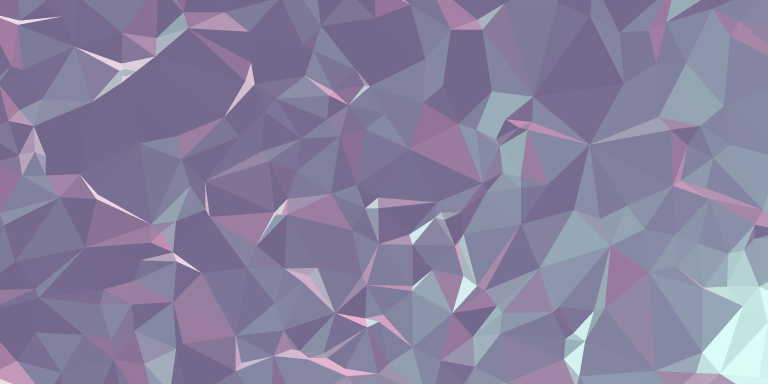
A Shadertoy shader for this background:

```glsl
// Low-poly crystal sheet: a Delaunay mesh of scattered sites, lit facet by facet in dusk, rose and ice.

const float CELL = 0.074;        // site grid pitch, in canvas heights
const float KEEP = 0.55;         // mean share of cells holding a site
const float CLUSTER = 0.17;      // how strongly the density varies
const float TWIN = 0.2;          // share of sites with a close companion
const float TWIN_SPREAD = 0.8;   // reach of the companion, in cells
const float RELIEF = 0.045;      // height of the vertices
const int REACH = 4;             // cells searched on each side
const int MAX_SITES = 120;
const int MAX_STEPS = 28;
const int AA = 3;                // samples per axis on facet borders

const vec3 DUSK  = vec3(0.455, 0.405, 0.55);
const vec3 SLATE = vec3(0.52, 0.53, 0.64);
const vec3 MIST  = vec3(0.60, 0.68, 0.72);
const vec3 ICE   = vec3(0.85, 0.99, 0.97);
const vec3 MAUVE = vec3(0.64, 0.48, 0.63);
const vec3 ROSE  = vec3(0.88, 0.60, 0.76);
const vec3 BLUSH = vec3(0.93, 0.86, 0.90);

const vec2 COOL_DIR = vec2(0.8, -0.6);
const vec2 WARM_DIR = vec2(-0.75, -0.66);
const vec2 GLOW_POS = vec2(2.0, 0.10);
const vec2 BLUSH_POS = vec2(0.25, 0.05);

vec3 sites[MAX_SITES];           // xy position, z height
int siteCount = 0;

vec3 hash3(vec2 cell) {
    vec3 h = fract(cell.xyx * vec3(0.1031, 0.1030, 0.0973) + 0.37);
    h += dot(h, h.yxz + 33.33);
    return fract((h.xxy + h.yzz) * h.zyx);
}

float cross2(vec2 a, vec2 b) { return a.x * b.y - a.y * b.x; }

// Distance from the origin to the line a-b, positive on its left
float edgeDistance(vec2 a, vec2 b) { return cross2(a, b) / max(length(b - a), 1e-6); }

// Circumcentre of a triangle relative to its first vertex
vec2 circumOffset(vec2 ab, vec2 ac) {
    float area = max(2.0 * cross2(ab, ac), 1e-9);
    return vec2(ac.y * dot(ab, ab) - ab.y * dot(ac, ac),
                ab.x * dot(ac, ac) - ac.x * dot(ab, ab)) / area;
}

void gatherSites(vec2 p) {
    vec2 home = floor(p / CELL);
    for (int j = -REACH; j <= REACH; j++)
    for (int i = -REACH; i <= REACH; i++) {
        vec2 cell = home + vec2(i, j);
        float keep = KEEP + CLUSTER * sin(cell.x * 0.75 + 0.3) * sin(cell.y * 0.9 + 0.6);
        vec3 choice = hash3(cell + 71.0);
        if (choice.x > keep || siteCount > MAX_SITES - 2) continue;
        vec3 h = hash3(cell + 19.0);
        sites[siteCount++] = vec3((cell + h.xy) * CELL, h.z);
        if (choice.y > TWIN) continue;
        vec3 t = hash3(cell + 137.0);
        sites[siteCount++] = vec3((cell + h.xy + TWIN_SPREAD * (t.xy - 0.5)) * CELL, t.z);
    }
}

vec3 facetColor(vec2 center, vec2 tilt, float tone) {
    float drift = smoothstep(0.2, 2.3, center.x + 0.9 * (0.5 - center.y));
    vec2 toGlow = center - GLOW_POS;
    float glow = exp(-26.0 * dot(toGlow, toGlow));
    float cool = 0.06 + 0.42 * drift + 0.75 * glow
               + 0.36 * (tone - 0.5) + 1.0 * dot(tilt, COOL_DIR);
    vec3 color = mix(DUSK, SLATE, smoothstep(-0.05, 0.42, cool));
    color = mix(color, MIST, smoothstep(0.36, 0.75, cool));
    color = mix(color, ICE, smoothstep(0.75, 1.2, cool));

    // Facets turned to the warm light
    float warm = dot(tilt, WARM_DIR) + 0.25 * (fract(tone * 5.0) - 0.5) - 0.3 * glow;
    color = mix(color, MAUVE, 0.75 * smoothstep(0.1, 0.32, warm));
    color = mix(color, ROSE, smoothstep(0.38, 0.8, warm));

    // Pale glints on steep facets, mostly at the left
    vec2 toBlush = center - BLUSH_POS;
    float pale = 1.0 - 0.8 * smoothstep(0.3, 1.2, center.x);
    float steep = length(tilt) + 0.2 * exp(-30.0 * dot(toBlush, toBlush));
    return mix(color, BLUSH, pale * smoothstep(0.42, 0.82, steep));
}

// Walks down to the Delaunay triangle around p; rgb is colour, w is border distance
vec4 facet(vec2 p) {
    vec3 a = vec3(-4.0, -3.0, 0.0), b = vec3(4.0, -3.0, 0.0), c = vec3(0.0, 5.0, 0.0);
    for (int s = 0; s < MAX_STEPS; s++) {
        vec2 o = circumOffset(b.xy - a.xy, c.xy - a.xy);
        float deepest = 1e-5;
        vec3 q = vec3(0.0);
        bool found = false;
        for (int i = 0; i < siteCount; i++) {
            vec3 site = sites[i] - vec3(p, 0.0);
            vec2 d = site.xy - a.xy;
            float depth = dot(d, 2.0 * o - d);
            if (depth > deepest) { deepest = depth; q = site; found = true; }
        }
        if (!found) break;
        // Keep the part that still holds the origin
        float sa = cross2(q.xy, a.xy), sb = cross2(q.xy, b.xy), sc = cross2(q.xy, c.xy);
        if (sa >= 0.0 && sb <= 0.0) c = q;
        else if (sb >= 0.0 && sc <= 0.0) a = q;
        else b = q;
    }
    vec3 scale = vec3(1.0, 1.0, RELIEF);
    vec3 normal = normalize(cross((b - a) * scale, (c - a) * scale) + vec3(0.0, 0.0, 1e-7));
    float tone = fract((a.z + b.z + c.z) * 7.3);
    float border = min(edgeDistance(a.xy, b.xy), min(edgeDistance(b.xy, c.xy), edgeDistance(c.xy, a.xy)));
    return vec4(facetColor(p + (a.xy + b.xy + c.xy) / 3.0, normal.xy, tone), border);
}

void mainImage(out vec4 fragColor, in vec2 fragCoord) {
    float pixel = 1.0 / iResolution.y;
    vec2 p = fragCoord * pixel;
    gatherSites(p);
    vec4 hit = facet(p);
    vec3 color = hit.rgb;
    // Supersample only where a border crosses the pixel
    if (hit.w < 0.75 * pixel) {
        color = vec3(0.0);
        for (int k = 0; k < AA * AA; k++) {
            vec2 offset = (vec2(k % AA, k / AA) + 0.5) / float(AA) - 0.5;
            color += facet(p + offset * pixel).rgb / float(AA * AA);
        }
    }
    fragColor = vec4(color, 1.0);
}
```
